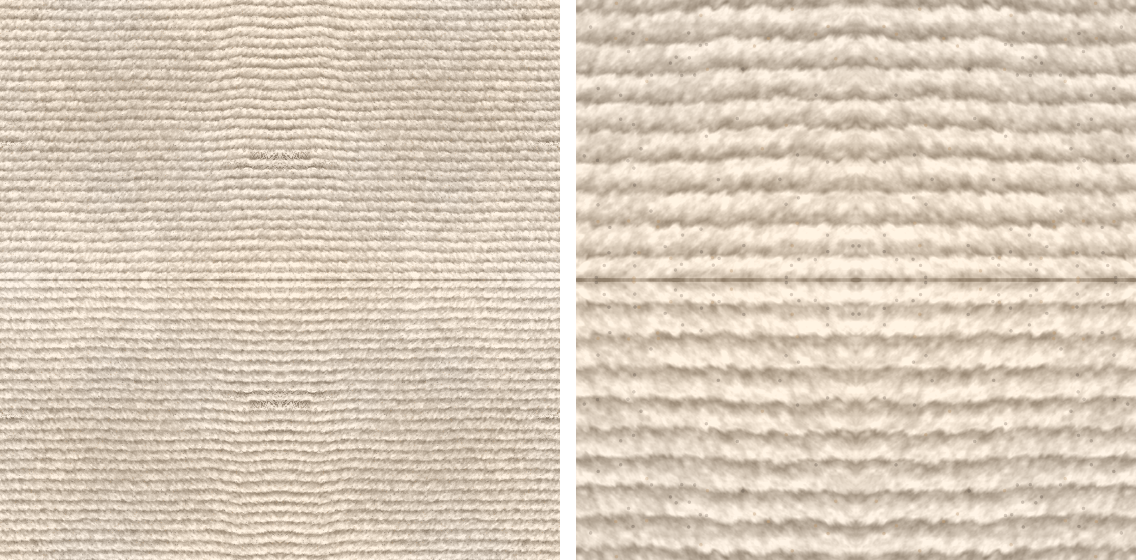
Left, the full canvas; right, a detail of the centre.
A WebGL 1 fragment shader for this texture:

```glsl
precision highp float;
// Raked sand: fine horizontal ridges, mirrored about both centre lines, with grain and worn patches.
uniform vec2 u_resolution;

#define RIDGES 55.5         // ridges over the full height
#define RIDGE_PHASE 0.12    // ridge phase at the horizontal seam
#define RELIEF 0.74         // contrast between crest and groove
#define SWELL 0.0065        // bend of the ridges near the vertical seam
#define WANDER 0.008        // slow waviness of the ridges
#define RAGGED 0.0075       // crumbling of the groove edges
#define GRAIN 0.95          // contrast of the sand grains
#define GRAIN_CELLS 230.0   // grains across the canvas
#define SPECKS 0.05         // share of cells holding a dark or rusty grain
#define SEAM_WIDTH 0.0007

const vec3 SHADOW = vec3(0.63, 0.57, 0.50);
const vec3 LIT    = vec3(0.98, 0.93, 0.87);
const vec3 UMBER  = vec3(0.48, 0.43, 0.38);
const vec3 RUST   = vec3(0.75, 0.61, 0.45);

float hash(vec2 p) {
  vec3 v = fract(vec3(p.xyx) * 0.1031);
  v += dot(v, v.yzx + 33.33);
  return fract((v.x + v.y) * v.z);
}

float noise(vec2 p) {
  vec2 i = floor(p), f = fract(p);
  f = f * f * (3.0 - 2.0 * f);
  return mix(mix(hash(i), hash(i + vec2(1, 0)), f.x),
             mix(hash(i + vec2(0, 1)), hash(i + vec2(1, 1)), f.x), f.y);
}

// Sum of octaves, centred on zero.
float roughness(vec2 p) {
  float sum = 0.0, amp = 0.5;
  for (int i = 0; i < 3; i++) {
    sum += amp * (noise(p) - 0.5);
    p = p * 2.03 + 17.0;
    amp *= 0.5;
  }
  return sum;
}

// Soft elliptical spot, 1 at its centre.
float spot(vec2 p, vec2 centre, vec2 size) {
  vec2 d = (p - centre) / size;
  return exp(-dot(d, d));
}

// Height offset of the ridges at a mirrored position.
float ridgeBend(vec2 q) {
  float shoulder = 1.0 - smoothstep(0.06, 0.13, q.x);
  float dip = 1.0 - smoothstep(0.0, 0.08, q.x);
  float bend = SWELL * (shoulder - 0.7 * dip) * smoothstep(0.02, 0.30, q.y);
  bend += 0.35 * SWELL * spot(q, vec2(0.0, 0.08), vec2(0.09, 0.10));
  return bend + WANDER * roughness(q * vec2(9.0, 6.0) + 3.0) * smoothstep(0.0, 0.05, q.y);
}

// Slow rise from a shaded foot to a lit crest, then a quicker drop; aa widens the drop.
float ridgeTone(float s, float aa) {
  return smoothstep(-0.12, 0.62, s) * (1.0 - 0.95 * smoothstep(0.80 - aa, 1.0, s));
}

// Scattered round grains: x is coverage, y is a random kind.
vec2 specks(vec2 q, float cells, float share, float pixel) {
  vec2 cell = floor(q * cells);
  vec2 offset = vec2(hash(cell + 5.1), hash(cell + 9.7)) * 0.4 - 0.2;
  float dist = length(fract(q * cells) - 0.5 - offset);
  float aa = pixel * cells * 0.6;
  float present = step(1.0 - share, hash(cell + 2.3));
  return vec2(present * (1.0 - smoothstep(0.28 - aa, 0.28 + aa, dist)), hash(cell + 31.0));
}

void main() {
  vec2 p = gl_FragCoord.xy / u_resolution;
  vec2 q = abs(p - 0.5);
  float pixel = 1.0 / min(u_resolution.x, u_resolution.y);

  // Ridges with crumbling, slanted edges
  float crumble = roughness(vec2(q.x + 0.5 * q.y, q.y) * vec2(170.0, 110.0));
  float height = q.y - ridgeBend(q) + RAGGED * crumble;
  float phase = height * RIDGES + RIDGE_PHASE + 0.05 * sin(height * 61.0);
  float tone = ridgeTone(fract(phase), pixel * RIDGES * 0.6);

  // Uneven rake depth: deep in the middle column, shallow beside it
  float depth = RELIEF + 0.7 * roughness(q * vec2(38.0, 60.0) + 8.0);
  depth += 0.14 * spot(q, vec2(0.0, 0.35), vec2(0.10, 0.20));
  depth -= 0.16 * spot(q, vec2(0.27, 0.28), vec2(0.15, 0.2));
  tone = mix(0.66, tone, clamp(depth, 0.2, 1.1));

  // Worn patches with broken, doubled furrows
  float worn = spot(q, vec2(0.0, 0.216), vec2(0.10, 0.020))
             + 0.7 * spot(q, vec2(0.5, 0.255), vec2(0.06, 0.025));
  float streak = abs(fract(q.y * RIDGES * 1.5 + 8.0 * crumble * RAGGED * RIDGES) - 0.5);
  float furrow = 1.0 - smoothstep(0.05, 0.25, streak);
  tone -= 0.75 * worn * furrow * smoothstep(0.35, 0.65, noise(q * vec2(32.0, 90.0)));

  // Broad light
  tone += 0.16 * spot(q, vec2(0.5, 0.0), vec2(0.2, 0.14));
  tone += 0.10 * spot(q, vec2(0.0), vec2(0.35, 0.07));
  tone -= 0.09 * spot(q, vec2(0.3, 0.28), vec2(0.2, 0.15));
  tone += 0.25 * roughness(q * 8.0 + 60.0);

  // Fine grain
  tone += GRAIN * roughness(vec2(q.x + 0.4 * q.y, q.y) * GRAIN_CELLS);

  // Thin line where the mirrored halves meet
  float seam = 1.0 - smoothstep(SEAM_WIDTH, SEAM_WIDTH + 1.2 * pixel, q.y);
  tone -= 0.45 * seam * (0.5 + 0.7 * noise(vec2(q.x * 30.0, 4.0)));

  vec3 color = mix(SHADOW, LIT, clamp(tone, -0.2, 1.08));
  color += vec3(0.012, 0.0, -0.016) * 2.0 * roughness(q * 6.0 + 40.0);

  // Dark and rusty grains, denser in the grooves
  vec2 speck = specks(q, GRAIN_CELLS * 1.2, SPECKS, pixel);
  vec3 speckColor = mix(UMBER, RUST, step(0.6, speck.y));
  color = mix(color, speckColor, speck.x * mix(0.6, 0.3, clamp(tone, 0.0, 1.0)));

  gl_FragColor = vec4(clamp(color, 0.0, 1.0), 1.0);
}
```
